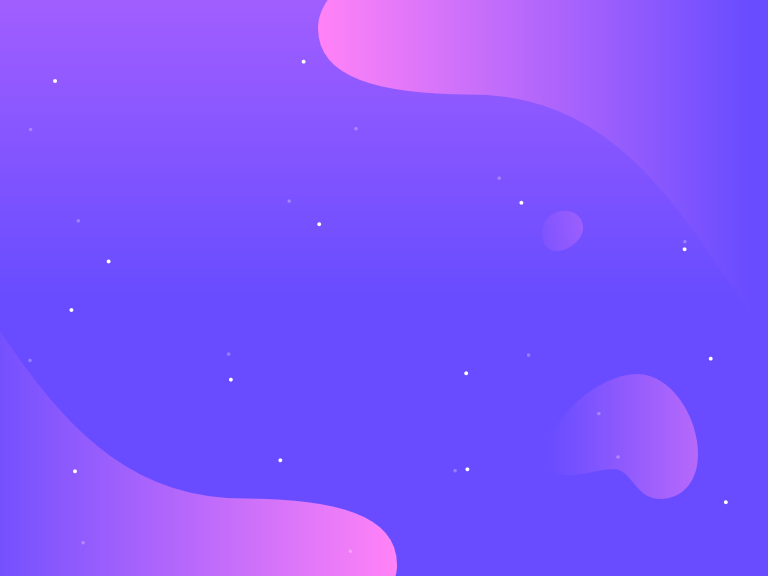
This background is drawn by a WebGL 1 fragment shader. Its source:

```glsl
precision highp float;
// Violet backdrop: a vertical fade, two pink waves in opposite corners that are
// half-turn copies of each other, two faint blobs and scattered dots.
// Shapes are closed Bezier outlines turned into signed distances.

uniform vec2 u_resolution;

#define BASE vec3(0.41, 0.30, 1.0)
#define SKY_TOP vec3(0.63, 0.37, 1.0)
#define PINK vec3(1.0, 0.51, 0.97)
#define WAVE_CENTER vec2(0.6207, 0.4852)
#define HORIZON 0.49
#define BLOB_TINT 0.52
#define PEBBLE_TINT 0.28
#define DOT_RADIUS 0.0033
#define FAINT_DOT 0.28
#define DOT_COUNT 14

// Outline state: x = smallest squared distance, y = sign (negative inside)
void segment(vec2 p, vec2 a, vec2 b, inout vec2 state) {
  vec2 e = b - a, w = p - a;
  vec2 n = w - e * clamp(dot(w, e) / dot(e, e), 0.0, 1.0);
  state.x = min(state.x, dot(n, n));
  if ((a.y > p.y) != (b.y > p.y)) {
    if (p.x < a.x + e.x * w.y / e.y) state.y = -state.y;
  }
}

void bezier(vec2 p, vec2 a, vec2 b, vec2 c, vec2 d, inout vec2 state) {
  vec2 last = a;
  for (int i = 1; i <= 16; i++) {
    float t = float(i) / 16.0, k = 1.0 - t;
    vec2 next = k * k * k * a + 3.0 * k * k * t * b + 3.0 * k * t * t * c + t * t * t * d;
    segment(p, last, next, state);
    last = next;
  }
}

float signedDistance(vec2 state) {
  return state.y * sqrt(state.x);
}

// Corner wave around the shared center of symmetry
float wave(vec2 q) {
  vec2 s = vec2(9.0, 1.0);
  vec2 crest = vec2(0.0, 0.57), tip = vec2(-0.0686, 0.4661);
  vec2 saddle = vec2(0.191, 0.3507), slope = vec2(0.5946, 0.0981);
  vec2 tail = vec2(0.868, -0.2969), corner = vec2(0.868, 0.7);
  bezier(q, crest, vec2(-0.045, 0.53), vec2(-0.0686, 0.5), tip, s);
  bezier(q, tip, vec2(-0.0686, 0.3785), vec2(0.0382, 0.3524), saddle, s);
  bezier(q, saddle, vec2(0.3819, 0.3533), vec2(0.4948, 0.2396), slope, s);
  segment(q, slope, tail, s);
  segment(q, tail, corner, s);
  segment(q, corner, vec2(0.0, 0.7), s);
  segment(q, vec2(0.0, 0.7), crest, s);
  return signedDistance(s);
}

float blob(vec2 p) {
  vec2 s = vec2(9.0, 1.0);
  vec2 left = vec2(0.9497, 0.2101), top = vec2(1.1059, 0.3507);
  vec2 right = vec2(1.2118, 0.2118), foot = vec2(1.1458, 0.1337);
  vec2 notch = vec2(1.0642, 0.1858);
  bezier(p, left, vec2(0.9497, 0.2708), vec2(1.0382, 0.3507), top, s);
  bezier(p, top, vec2(1.1667, 0.3507), vec2(1.2118, 0.2743), right, s);
  bezier(p, right, vec2(1.2118, 0.1632), vec2(1.184, 0.1337), foot, s);
  bezier(p, foot, vec2(1.1024, 0.1337), vec2(1.0972, 0.1858), notch, s);
  bezier(p, notch, vec2(1.0278, 0.1858), vec2(0.9497, 0.1493), left, s);
  return signedDistance(s);
}

float pebble(vec2 p) {
  vec2 s = vec2(9.0, 1.0);
  vec2 left = vec2(0.941, 0.5955), top = vec2(0.9809, 0.6337);
  vec2 right = vec2(1.0122, 0.6042), foot = vec2(0.967, 0.5642);
  bezier(p, left, vec2(0.941, 0.6181), vec2(0.9583, 0.6337), top, s);
  bezier(p, top, vec2(1.0, 0.6337), vec2(1.0122, 0.6215), right, s);
  bezier(p, right, vec2(1.0122, 0.5833), vec2(0.9861, 0.5642), foot, s);
  bezier(p, foot, vec2(0.9497, 0.5642), vec2(0.941, 0.5781), left, s);
  return signedDistance(s);
}

vec2 hash2(float n) {
  return fract(sin(vec2(n * 127.1, n * 311.7) + 1.3) * 43758.5453);
}

float cover(float d, float pixel) {
  return clamp(0.5 - d / pixel, 0.0, 1.0);
}

// One dot in each cell of a jittered 4 by 4 grid
float dots(vec2 p, float seed, float radius, float pixel) {
  float mask = 0.0;
  for (int i = 0; i < DOT_COUNT; i++) {
    float n = float(i);
    vec2 cell = vec2(mod(n, 4.0), floor(n / 4.0));
    vec2 spot = (cell + 0.1 + 0.8 * hash2(n + seed)) * vec2(1.0 / 3.0, 0.25);
    mask = max(mask, cover(length(p - spot) - radius, pixel));
  }
  return mask;
}

vec3 waveColor(float x) {
  return mix(PINK, BASE, clamp((x + 0.06) / 0.74, 0.0, 1.0));
}

void main() {
  // The canvas spans 4/3 by 1
  vec2 p = gl_FragCoord.xy / u_resolution * vec2(4.0 / 3.0, 1.0);
  float pixel = 1.0 / u_resolution.y;
  vec2 q = p - WAVE_CENTER;

  vec3 color = mix(BASE, SKY_TOP, clamp((p.y - HORIZON) / (1.0 - HORIZON), 0.0, 1.0));
  color = mix(color, waveColor(q.x), cover(wave(q), pixel));
  color = mix(color, waveColor(-q.x), cover(wave(-q), pixel));

  // Blobs fade in from left to right
  float blobFade = BLOB_TINT * clamp((p.x - 0.955) / 0.257, 0.0, 1.0);
  float pebbleFade = PEBBLE_TINT * clamp((p.x - 0.915) / 0.097, 0.0, 1.0);
  color = mix(color, PINK, blobFade * cover(blob(p), pixel));
  color = mix(color, PINK, pebbleFade * cover(pebble(p), pixel));

  color = mix(color, vec3(1.0), FAINT_DOT * dots(p, 41.0, DOT_RADIUS * 0.9, pixel));
  color = mix(color, vec3(1.0), dots(p, 7.0, DOT_RADIUS, pixel));
  gl_FragColor = vec4(color, 1.0);
}
```
